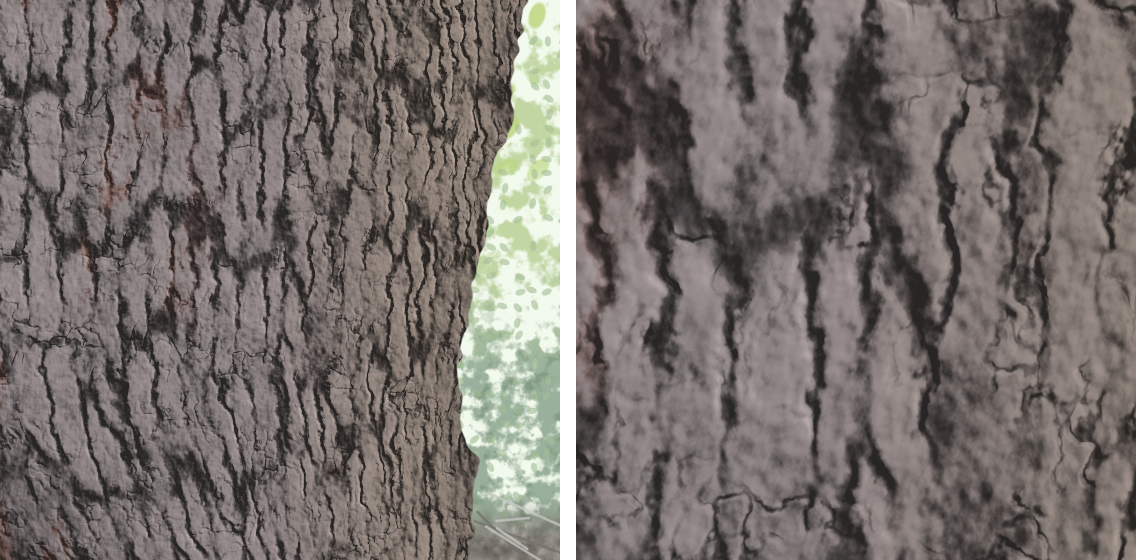
Left: the whole. Right: its middle third, enlarged.
This texture is drawn by a WebGL 2 fragment shader. Its source:

```glsl
#version 300 es
precision highp float;
// Furrowed tree trunk in soft daylight, with blurred foliage to its right.
uniform vec2 u_resolution;
out vec4 fragColor;

float hash(vec2 p) {
  return fract(sin(dot(p, vec2(127.1, 311.7))) * 43758.5453);
}

float noise(vec2 p) {
  vec2 i = floor(p), f = fract(p);
  f = f * f * (3.0 - 2.0 * f);
  return mix(mix(hash(i), hash(i + vec2(1, 0)), f.x),
             mix(hash(i + vec2(0, 1)), hash(i + vec2(1, 1)), f.x), f.y);
}

float fbm(vec2 p) {
  float sum = 0.0, amp = 0.53;
  for (int i = 0; i < 4; i++) {
    sum += amp * noise(p);
    p = mat2(1.6, 1.2, -1.2, 1.6) * p + 7.3;
    amp *= 0.5;
  }
  return sum;
}

// Gap between the two nearest cell centres: zero along the cracks
float crackGap(vec2 p) {
  vec2 cell = floor(p);
  float nearest = 9.0, second = 9.0;
  for (int y = -1; y <= 1; y++)
    for (int x = -1; x <= 1; x++) {
      vec2 c = cell + vec2(x, y);
      float d = distance(p, c + 0.1 + 0.8 * vec2(hash(c), hash(c + 41.7)));
      second = min(second, max(nearest, d));
      nearest = min(nearest, d);
    }
  return second - nearest;
}

// Bark relief: long ridges, narrower to the right, splaying at the foot
float barkHeight(vec2 p) {
  float foot = max(0.5 - p.y, 0.0);
  float u = p.x - 0.9 * foot * foot * (0.85 - p.x);
  u += 0.04 * (fbm(p * vec2(7.0, 5.0)) - 0.5) + 0.016 * (noise(p * vec2(30.0, 24.0)) - 0.5);
  u += 0.018 * (fbm(p * vec2(85.0, 65.0)) - 0.5);
  vec2 q = vec2(19.0 * u + 9.0 * u * u * u, p.y * 4.6 + 0.5 * noise(p * 14.0));
  // Furrows and cross cracks come and go along their length
  float depth = mix(0.18, 0.6, smoothstep(0.25, 0.65, noise(p * vec2(34.0, 14.0) + 3.0)));
  float crack = 0.24 * smoothstep(0.4, 0.75, noise(p * vec2(30.0, 36.0) + 8.0));
  float ridge = smoothstep(0.0, 0.4, crackGap(q));
  float plate = smoothstep(0.0, 0.25, crackGap(q * vec2(1.6, 4.5) + 0.9 * fbm(p * 60.0)));
  return depth * (ridge - 0.7) + crack * (plate - 0.8)
       + 0.42 * (fbm(p * vec2(62.0, 32.0)) - 0.5) + 0.46 * (fbm(p * vec2(135.0, 110.0)) - 0.5);
}

vec3 barkColor(vec2 p, float inset) {
  float h = barkHeight(p);
  float slope = h - barkHeight(p + vec2(0.0032, 0.0026));
  float tone = 0.468 + 0.4 * h + 0.36 * slope;
  tone += 0.09 * (fbm(p * vec2(5.0, 3.0) + 9.0) - 0.5);
  tone -= 0.1 * smoothstep(0.02, 0.3, -h);
  tone *= 1.0 - 0.18 * (1.0 - smoothstep(0.0, 0.45, length(p)));
  tone *= 1.0 - 0.12 * (1.0 - smoothstep(0.0, 0.1, inset));
  // Soft shoulder keeps lit ridges matt
  tone = max(min(tone, 0.52 + 0.5 * (tone - 0.52)), 0.15);
  vec3 tint = mix(vec3(1.05, 0.975, 0.98), vec3(1.07, 0.97, 0.9), smoothstep(0.4, 0.8, p.x));
  // Rusty inner bark showing in some furrows
  float rust = smoothstep(0.7, 0.85, noise(p * vec2(20.0, 6.0) + 2.0));
  rust *= (1.0 - smoothstep(0.2, 0.45, p.x)) * (1.0 - smoothstep(-0.15, 0.1, h));
  return tone * mix(tint, vec3(1.3, 0.95, 0.87), 0.8 * rust);
}

float segmentDistance(vec2 p, vec2 a, vec2 b) {
  vec2 d = b - a;
  return length(p - a - d * clamp(dot(p - a, d) / dot(d, d), 0.0, 1.0));
}

// Scattered oval leaves, one per grid cell
float leafMask(vec2 p, float share) {
  vec2 cell = floor(p), f = fract(p) - 0.5;
  float a = 6.28 * hash(cell + 5.0);
  f -= 0.25 * (vec2(hash(cell), hash(cell + 19.0)) - 0.5);
  f = mat2(cos(a), sin(a), -sin(a), cos(a)) * f;
  return (1.0 - smoothstep(0.7, 1.0, length(f / vec2(0.42, 0.25)))) * step(hash(cell + 63.0), share);
}

vec3 foliageColor(vec2 p) {
  float low = 1.0 - smoothstep(0.3, 0.55, p.y);
  float cover = 0.4 * fbm(p * 14.0) + 0.6 * fbm(p * 42.0) + 0.08 * low;
  vec3 green = mix(vec3(0.76, 0.84, 0.64), vec3(0.6, 0.69, 0.61), low);
  vec3 c = mix(vec3(0.95, 0.98, 0.93), green, smoothstep(0.46, 0.6, cover));
  c = mix(c, vec3(0.45, 0.55, 0.45), 0.6 * low * smoothstep(0.5, 0.75, fbm(p * 55.0 + 4.0)));
  c = mix(c, vec3(0.74, 0.84, 0.5), 0.85 * leafMask(p * 15.0, 0.7) * smoothstep(0.6, 0.75, p.y));
  c = mix(c, vec3(0.64, 0.74, 0.58), 0.6 * leafMask(p * 38.0 + 0.3, 0.4));
  // Ground litter and pale twigs
  c = mix(c, vec3(0.5, 0.48, 0.45) + 0.4 * (fbm(p * 60.0) - 0.5), 1.0 - smoothstep(0.02, 0.12, p.y));
  for (int i = 0; i < 6; i++) {
    float k = float(i);
    vec2 a = vec2(0.84 + 0.05 * hash(vec2(k, 2.0)), 0.02 + 0.17 * hash(vec2(k, 7.0)));
    vec2 b = vec2(0.94 + 0.08 * hash(vec2(k, 5.0)), 0.12 * hash(vec2(k, 11.0)) - 0.03);
    float twig = 1.0 - smoothstep(0.001, 0.0035, segmentDistance(p, a, b));
    c = mix(c, mix(vec3(0.45, 0.44, 0.41), vec3(0.78, 0.78, 0.77), step(1.5, k)), 0.75 * twig);
  }
  return c;
}

void main() {
  vec2 p = gl_FragCoord.xy / u_resolution;
  // Ragged right outline of the trunk, with a knot near the foot
  float outline = 0.825 + 0.11 * smoothstep(0.3, 1.0, p.y) + 0.02 * (1.0 - smoothstep(0.0, 0.2, p.y));
  outline += 0.03 * exp(-pow((p.y - 0.17) / 0.04, 2.0));
  outline += 0.022 * (noise(vec2(p.y * 14.0, 3.0)) - 0.5) + 0.01 * (noise(vec2(p.y * 55.0, 8.0)) - 0.5);
  float inset = outline - p.x;
  vec3 color = mix(foliageColor(p), barkColor(p, inset), smoothstep(-0.002, 0.002, inset));
  fragColor = vec4(color, 1.0);
}
```
